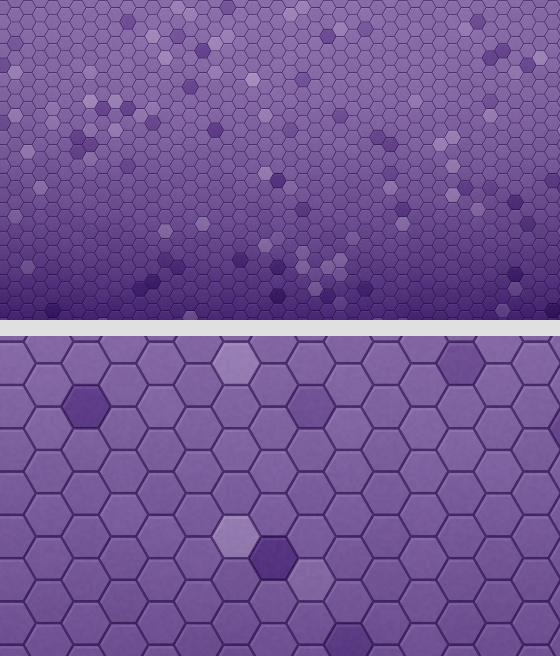
Top: the whole. Bottom: its middle third, enlarged.
A Shadertoy shader for this pattern:

```glsl
const float ROW_PITCH = 0.0451;              // cell height / canvas height
const vec2 GRID_ORIGIN = vec2(0.0089, 0.0294);
const vec2 LATTICE = vec2(1.7320508, 1.0);   // two interleaved rectangular grids
const float LINE_HALF_WIDTH = 0.029;
const vec3 TOP_COLOR = vec3(0.545, 0.435, 0.665);
const vec3 BOTTOM_COLOR = vec3(0.28, 0.15, 0.45);

float hash21(vec2 p) {
    vec3 q = fract(vec3(p.xyx) * 0.1031);
    q += dot(q, q.yzx + 33.33);
    return fract((q.x + q.y) * q.z);
}

float valueNoise(vec2 p) {
    vec2 cell = floor(p);
    vec2 f = fract(p);
    f = f * f * (3.0 - 2.0 * f);
    float low = mix(hash21(cell), hash21(cell + vec2(1, 0)), f.x);
    float high = mix(hash21(cell + vec2(0, 1)), hash21(cell + vec2(1, 1)), f.x);
    return mix(low, high, f.y);
}

// Offset from the centre of the nearest flat-topped hexagon
vec2 hexLocal(vec2 p) {
    vec2 halfStep = 0.5 * LATTICE;
    vec2 a = mod(p + halfStep, LATTICE) - halfStep;
    vec2 b = mod(p, LATTICE) - halfStep;
    return dot(a, a) < dot(b, b) ? a : b;
}

// Distance from a local point to the hexagon border
float edgeDistance(vec2 local) {
    vec2 q = abs(local);
    return 0.5 - max(q.y, dot(q, vec2(0.8660254, 0.5)));
}

float seam(float dist, float halfWidth, float pixel) {
    return 1.0 - smoothstep(halfWidth - 0.5 * pixel, halfWidth + 0.5 * pixel, dist);
}

// Bright above, deep violet below, slightly darker at the sides
vec3 backdrop(vec2 uv) {
    float fall = 1.0 - uv.y;
    float side = 2.0 * uv.x - 1.0;
    return mix(BOTTOM_COLOR, TOP_COLOR, 1.0 - fall * fall) - 0.025 * side * side;
}

// Clustered dark and pale cells over a faint per-cell variation
vec3 tintCell(vec3 base, vec2 id, float height) {
    float clump = valueNoise(id * vec2(0.22, 0.11) + 7.3);
    float chance = mix(0.02, 0.30, clump * clump);
    float strength = mix(0.4, 1.0, hash21(id + 83.0));
    vec3 color = base + 0.022 * (hash21(id + 51.0) - 0.5);
    if (hash21(id + 17.0) < chance) {
        bool dark = hash21(id + 131.0) < 0.52;
        vec3 deep = base * mix(vec3(0.68, 0.51, 0.81), vec3(0.76, 0.63, 0.86), height);
        vec3 pale = base + vec3(0.12, 0.14, 0.09);
        color = mix(base, dark ? deep : pale, strength);
    }
    return color;
}

void mainImage(out vec4 fragColor, in vec2 fragCoord) {
    vec2 uv = fragCoord / iResolution.xy;
    vec2 p = (fragCoord / iResolution.y - GRID_ORIGIN) / ROW_PITCH;
    float pixel = 1.0 / (ROW_PITCH * iResolution.y);

    vec2 local = hexLocal(p);
    vec2 id = round((p - local) * 2.0 / LATTICE) + 100.0;
    vec3 color = tintCell(backdrop(uv), id, uv.y);

    // Soft relief and fine grain
    color += 0.012 * local.y + 0.022 * (valueNoise(p * 13.0 + 200.0) - 0.5);

    // Pale bevel just beneath each dark seam
    float bevel = seam(edgeDistance(hexLocal(p + vec2(-0.03, 0.065))), 0.025, pixel);
    color += 0.045 * bevel;
    float line = seam(edgeDistance(local), LINE_HALF_WIDTH, pixel);
    color = mix(color, color * vec3(0.55, 0.44, 0.64), line);

    fragColor = vec4(clamp(color, 0.0, 1.0), 1.0);
}
```
